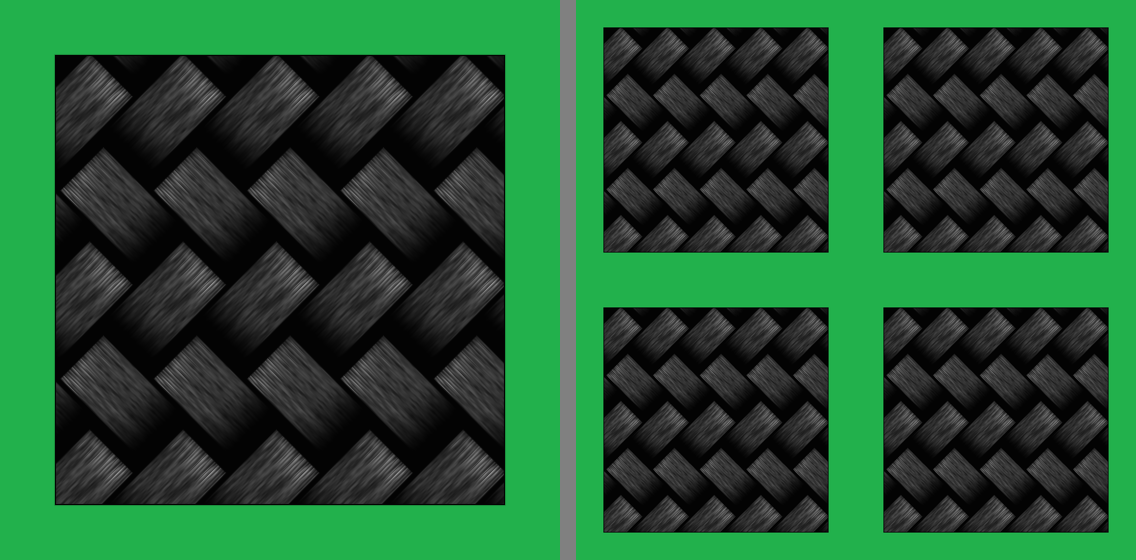
Left: one tile. Right: repeated 2 by 2.
Give the GLSL for this texture, as a Shadertoy shader.

```glsl
#define MARGIN 0.0977
#define FRAME_WIDTH 0.0026
#define PITCH vec2(0.16667, 0.168)
#define ORIGIN vec2(0.2975, 0.4616)
#define HALF_LENGTH 0.575
#define HALF_WIDTH 0.325
#define FIBRES 31.0
#define BORDER_COLOR vec3(0.133, 0.694, 0.298)
#define FRAME_COLOR vec3(0.01)
#define GAP_SHADE 0.012
#define BODY_SHADE 0.25
#define SHEEN_SHADE 0.26

float hash(vec2 p) {
    vec3 q = fract(p.xyx * 0.1031);
    q += dot(q, q.yzx + 33.33);
    return fract((q.x + q.y) * q.z);
}

float valueNoise(vec2 p) {
    vec2 cell = floor(p), f = fract(p);
    f = f * f * (3.0 - 2.0 * f);
    float low = mix(hash(cell), hash(cell + vec2(1, 0)), f.x);
    float high = mix(hash(cell + vec2(0, 1)), hash(cell + vec2(1, 1)), f.x);
    return mix(low, high, f.y);
}

// Signed distance to an axis-aligned box
float boxDistance(vec2 p, vec2 halfSize) {
    vec2 d = abs(p) - halfSize;
    return length(max(d, 0.0)) + min(max(d.x, d.y), 0.0);
}

// Brightness of one bundle; p.x runs across it, p.y along it
float bundleShade(vec2 p, float seed) {
    float side = p.x / HALF_WIDTH;
    float along = p.y / HALF_LENGTH;
    float strands = valueNoise(vec2(p.x * 1.5 * FIBRES, p.y * 5.0) + 57.0 + seed * 19.0);
    float grain = valueNoise(vec2(p.x * 2.2 * FIBRES, p.y * 16.0) + 211.0 + seed * 31.0);
    float stripes = 0.5 + 0.5 * cos(6.28318 * FIBRES * p.x + 3.0 * strands);

    // Body fades into shadow at the lower end, sheen crosses the upper end
    float body = BODY_SHADE * smoothstep(-1.1, -0.05, along);
    float sheen = SHEEN_SHADE * smoothstep(0.3, 0.85, along) * (0.65 + 0.35 * side);
    float fibre = 0.35 + 0.65 * strands + 0.3 * grain;
    float shade = body * fibre + sheen * (0.1 + 0.9 * stripes) * (0.5 + strands);

    // Rounded sides and rolled-over tip
    shade *= 1.0 - 0.3 * pow(abs(side), 8.0);
    return shade * (1.0 - 0.35 * smoothstep(0.86, 1.0, along));
}

// Herringbone of bundles, mirrored and half shifted on every other row
float weave(vec2 uv, float pixel) {
    vec2 grid = (uv - ORIGIN) / PITCH;
    float softness = pixel / PITCH.x;
    float shade = GAP_SHADE;
    for (int j = -1; j <= 1; j++) {
        float row = floor(grid.y + 0.5) + float(j);
        float odd = mod(row, 2.0);
        for (int i = -1; i <= 1; i++) {
            float column = floor(grid.x - 0.5 * odd + 0.5) + float(i);
            vec2 d = grid - vec2(column + 0.5 * odd, row);
            d.x *= 1.0 - 2.0 * odd;
            vec2 p = vec2(d.x - d.y, d.x + d.y) * 0.70711;
            float dist = boxDistance(p, vec2(HALF_WIDTH, HALF_LENGTH));
            float cover = 1.0 - smoothstep(-softness, softness, dist);
            if (cover > 0.0) shade = mix(shade, max(bundleShade(p, odd), GAP_SHADE), cover);
        }
    }
    return shade;
}

void mainImage(out vec4 fragColor, in vec2 fragCoord) {
    vec2 uv = fragCoord / iResolution.xy;
    float pixel = 1.0 / min(iResolution.x, iResolution.y);

    // Woven panel with a thin dark frame inside a plain border
    float panel = boxDistance(uv - 0.5, vec2(0.5 - MARGIN));
    float inner = panel + FRAME_WIDTH;
    vec3 color = vec3(weave(uv, pixel));
    color = mix(color, FRAME_COLOR, smoothstep(-0.5 * pixel, 0.5 * pixel, inner));
    color = mix(color, BORDER_COLOR, smoothstep(-0.5 * pixel, 0.5 * pixel, panel));
    fragColor = vec4(color, 1.0);
}
```
